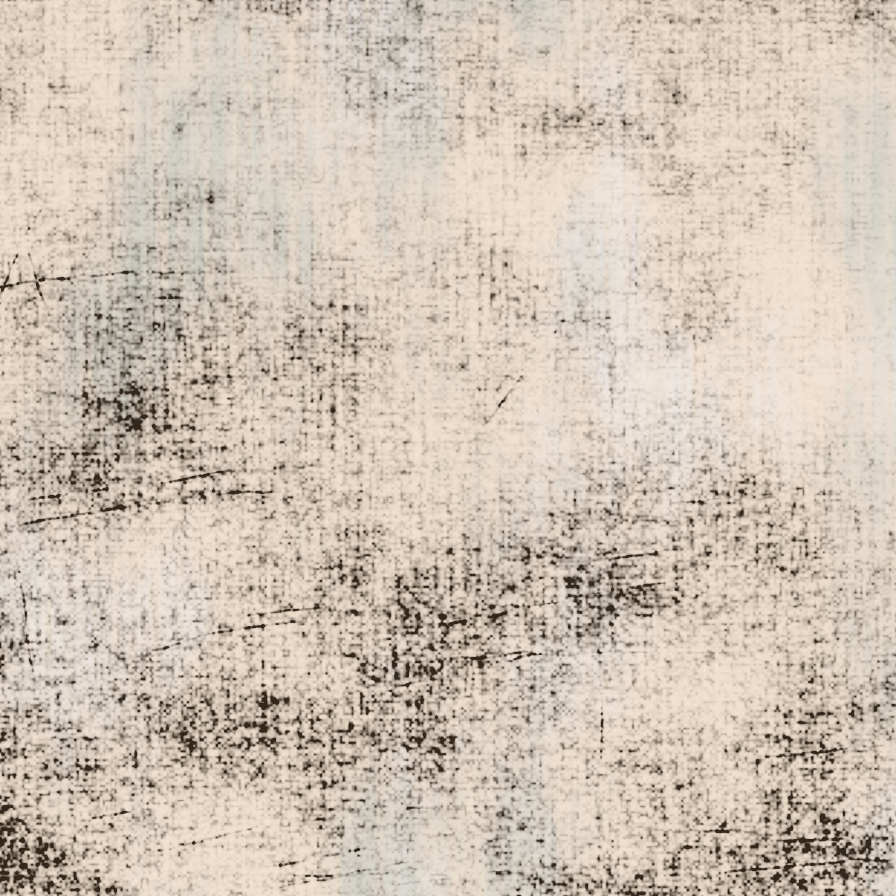
This texture is drawn by a WebGL 2 fragment shader. Its source:

```glsl
#version 300 es
precision highp float;

uniform vec2 u_resolution;
out vec4 fragColor;

// Colours
const vec3 CREAM = vec3(0.955, 0.890, 0.820);
const vec3 COOL_GREY = vec3(0.800, 0.815, 0.795);
const vec3 CHALK = vec3(0.940, 0.920, 0.905);
const vec3 INK = vec3(0.130, 0.090, 0.040);

// Grime: ink coverage is MEDIAN_INK * exp(sum of weighted layers)
const float MEDIAN_INK = 0.076;
const float MAX_INK = 0.92;
const float PATCH_SCALE = 4.5;
const float PATCH_WEIGHT = 5.4;
const float STAIN_WEIGHT = 1.0;
const float GRAIN_SCALE = 310.0;
const float GRAIN_WEIGHT = 4.0;
const float WEAVE_WEIGHT = 1.3;

// Scratches
const int SCRATCH_COUNT = 30;
const float SCRATCH_WIDTH = 0.0016;
const float SCRATCH_WEIGHT = 1.7;

float hash(vec2 p) {
    return fract(sin(dot(p, vec2(127.1, 311.7))) * 43758.55);
}

float noise(vec2 p) {
    vec2 cell = floor(p);
    vec2 f = fract(p);
    f = f * f * (3.0 - 2.0 * f);
    float low = mix(hash(cell), hash(cell + vec2(1.0, 0.0)), f.x);
    float high = mix(hash(cell + vec2(0.0, 1.0)), hash(cell + vec2(1.0)), f.x);
    return mix(low, high, f.y);
}

// Layered noise, normalised to a mean of one half
float fbm(vec2 p) {
    float sum = 0.0;
    float total = 0.0;
    float weight = 1.0;
    for (int i = 0; i < 6; i++) {
        sum += weight * noise(p);
        total += weight;
        weight *= 0.6;
        p = mat2(1.6, 1.2, -1.2, 1.6) * p + 17.3;
    }
    return sum / total;
}

// Thin bowed stroke that fades towards both ends
float stroke(vec2 p, vec2 centre, float angle, float halfLength, float bend) {
    float c = cos(angle);
    float s = sin(angle);
    vec2 q = mat2(c, -s, s, c) * (p - centre);
    float offset = abs(q.y - bend * q.x * q.x);
    float line = 1.0 - smoothstep(0.3 * SCRATCH_WIDTH, 1.7 * SCRATCH_WIDTH, offset);
    return line * (1.0 - smoothstep(0.5, 1.0, abs(q.x) / halfLength));
}

// Long shallow scratches, with every fifth one short and steep
float scratches(vec2 p) {
    float gaps = smoothstep(0.38, 0.62, noise(p * vec2(45.0, 90.0)));
    vec2 wobbled = p + 0.006 * (vec2(noise(p * 22.0), noise(p * 22.0 + 40.0)) - 0.5);
    float mark = 0.0;
    for (int i = 0; i < SCRATCH_COUNT; i++) {
        float id = float(i) + 1.0;
        float r = hash(vec2(id, 3.1));
        bool steep = i % 5 == 0;
        vec2 centre = vec2(hash(vec2(id, 1.7)), 0.02 + 0.75 * r * r);
        float angle = steep ? mix(0.6, 2.1, hash(vec2(id, 5.3)))
                            : mix(-0.02, 0.22, hash(vec2(id, 5.3)));
        float halfLength = mix(0.06, 0.25, hash(vec2(id, 7.9))) * (steep ? 0.5 : 1.0);
        float bend = mix(-0.5, 0.3, hash(vec2(id, 9.2)));
        mark = max(mark, stroke(wobbled, centre, angle, halfLength, bend));
    }
    return mark * gaps;
}

// Crossed threads: stretched noise along each axis
float weave(vec2 p) {
    return noise(p * vec2(28.0, 290.0)) + noise(p * vec2(290.0, 20.0) + 60.0) - 1.0;
}

float grain(vec2 p) {
    float fine = noise(p * GRAIN_SCALE);
    float coarse = noise(mat2(0.8, 0.6, -0.6, 0.8) * p * GRAIN_SCALE * 0.55 + 90.0);
    return 0.6 * fine + 0.4 * coarse - 0.5;
}

// Cream ground with cool, vertically brushed tints and chalky scuffs
vec3 paper(vec2 p) {
    float brush = noise(p * vec2(130.0, 7.0) + 11.0);
    float cool = smoothstep(0.48, 0.72, fbm(p * vec2(5.0, 2.5) + 31.0));
    float scuff = smoothstep(0.50, 0.72, fbm(p * vec2(6.0, 3.5) + 73.0));
    vec3 tint = mix(CREAM, COOL_GREY, cool * mix(0.25, 0.8, brush));
    return mix(tint, CHALK, scuff * mix(0.3, 0.9, brush));
}

void main() {
    vec2 p = gl_FragCoord.xy / u_resolution.y;

    // Broad dirt, heavier towards the lower left
    float dirt = PATCH_WEIGHT * (fbm(p * PATCH_SCALE * vec2(0.9, 1.1) + 5.0) - 0.5);
    dirt += 0.3 * (0.9 - p.x - p.y);
    float stains = smoothstep(0.56, 0.74, fbm(p * vec2(7.0, 9.0) + 47.0));

    // Speckle bites harder near the bottom
    float speckle = GRAIN_WEIGHT * mix(1.2, 0.8, p.y) * grain(p);
    float layers = dirt + STAIN_WEIGHT * stains + speckle + WEAVE_WEIGHT * weave(p);
    layers += SCRATCH_WEIGHT * scratches(p);

    float ink = min(MEDIAN_INK * exp(layers), MAX_INK);
    fragColor = vec4(mix(paper(p), INK, ink), 1.0);
}
```
